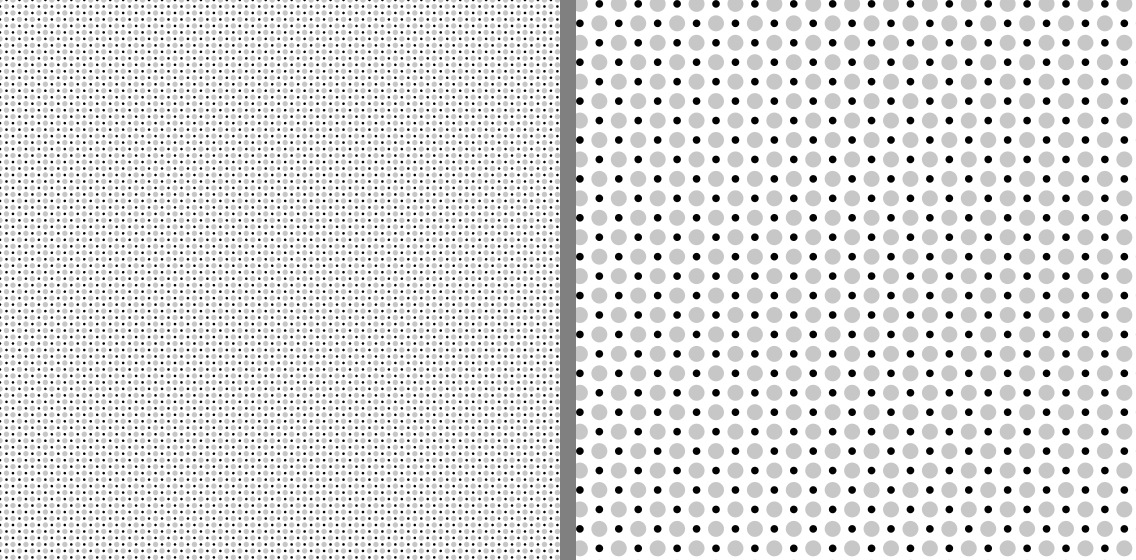
Left: the whole. Right: its middle third, enlarged.
Write a WebGL 2 fragment shader that draws this pattern.

```glsl
#version 300 es
precision highp float;
// Checkerboard of large grey dots and small black dots on white.

#define DOTS_PER_SIDE 86.4   // dots of either kind along the canvas
#define GREY_RADIUS 0.41     // in units of the dot spacing
#define BLACK_RADIUS 0.195
#define PAPER_COLOR vec3(1.0)
#define GREY_COLOR vec3(0.78)
#define BLACK_COLOR vec3(0.01)

uniform vec2 u_resolution;
out vec4 fragColor;

// Antialiased coverage of a disc centred on the origin.
float discCoverage(vec2 offset, float radius, float pixelSize) {
    return clamp(0.5 - (length(offset) - radius) / pixelSize, 0.0, 1.0);
}

void main() {
    float side = min(u_resolution.x, u_resolution.y);
    float pixelSize = DOTS_PER_SIDE / side;

    // The lattice is anchored at the top left corner.
    vec2 fromTopLeft = vec2(gl_FragCoord.x, u_resolution.y - gl_FragCoord.y);
    vec2 lattice = fromTopLeft * pixelSize;
    vec2 dotIndex = floor(lattice + 0.5);
    vec2 offset = lattice - dotIndex;

    // Odd sites hold black dots, even sites grey ones.
    float isBlack = mod(dotIndex.x + dotIndex.y, 2.0);
    float radius = mix(GREY_RADIUS, BLACK_RADIUS, isBlack);
    vec3 dotColor = mix(GREY_COLOR, BLACK_COLOR, isBlack);

    float coverage = discCoverage(offset, radius, pixelSize);
    fragColor = vec4(mix(PAPER_COLOR, dotColor, coverage), 1.0);
}
```
